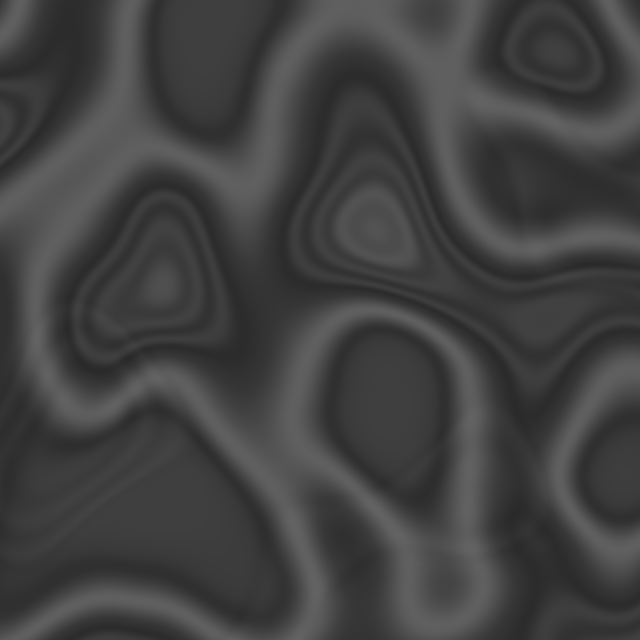
This texture is drawn by a WebGL 1 fragment shader. Its source:

```glsl
precision highp float;
// Smoky grey relief: soft bright ridges with dark flanks, fading ripples and faint arcs.

uniform vec2 u_resolution;

const float TAU = 6.2831853;
const float CELLS = 3.6;           // main noise cells across the canvas
const float ECHO_CELLS = 2.8;      // cells of the faint arc layer
const float WARP = 0.16;           // bending of the main field, in cells
const float BASE_TONE = 0.222;
const float RIDGE_GAIN = 0.150;
const float RIDGE_WIDTH = 0.125;   // widths and levels are in field height
const float FLANK_GAIN = 0.040;
const float FLANK_LEVEL = 0.23;
const float FLANK_WIDTH = 0.075;
const float RIPPLE_GAIN = 0.026;
const float RIPPLE_PERIOD = 0.135;
const float DOME_GAIN = 0.110;
const float BASIN_GAIN = 0.025;
const float ECHO_GAIN = 0.009;
const float ECHO_PERIOD = 0.11;

float hash(vec2 p) {
    return fract(sin(dot(p, vec2(127.1, 311.7))) * 43758.5453);
}

// Height contributed by the random slope of one lattice corner
float cornerSlope(vec2 cell, vec2 offset) {
    float angle = TAU * hash(cell);
    return dot(vec2(cos(angle), sin(angle)), offset);
}

float gradientNoise(vec2 p) {
    vec2 cell = floor(p);
    vec2 f = p - cell;
    vec2 blend = f * f * f * (f * (f * 6.0 - 15.0) + 10.0);
    vec2 right = vec2(1.0, 0.0);
    vec2 up = vec2(0.0, 1.0);
    float low = mix(cornerSlope(cell, f), cornerSlope(cell + right, f - right), blend.x);
    float high = mix(cornerSlope(cell + up, f - up), cornerSlope(cell + 1.0, f - 1.0), blend.x);
    return mix(low, high, blend.y);
}

float bell(float x, float width) {
    float t = x / width;
    return exp(-t * t);
}

// Gently warped field whose zero level carries the ridges
float heightField(vec2 uv) {
    vec2 p = uv * CELLS + vec2(7.3, 2.6);
    vec2 bend = vec2(gradientNoise(p + 31.7), gradientNoise(p + 58.2));
    p += WARP * bend;
    return 1.2 * gradientNoise(p) + 0.5 * gradientNoise(p * 0.63 + 17.4);
}

// Grey profile across a ridge: rippled on the high side, smooth on the low side
float reliefTone(float h) {
    float distanceToRidge = abs(h);
    float tone = BASE_TONE + RIDGE_GAIN * bell(distanceToRidge, RIDGE_WIDTH);
    tone -= FLANK_GAIN * bell(distanceToRidge - FLANK_LEVEL, FLANK_WIDTH);
    float ripple = cos(TAU * (h - FLANK_LEVEL - 0.1) / RIPPLE_PERIOD);
    tone += RIPPLE_GAIN * ripple * smoothstep(0.16, 0.32, h);
    tone += DOME_GAIN * smoothstep(0.42, 0.72, h);
    tone += BASIN_GAIN * smoothstep(0.25, 0.55, -h);
    return tone;
}

// Faint thin contours that show only in patches
float echoArcs(vec2 uv) {
    float h = gradientNoise(uv * ECHO_CELLS + vec2(43.1, 19.8));
    float patchMask = smoothstep(0.08, 0.22, h);
    float contours = cos(TAU * h / ECHO_PERIOD);
    float crest = bell(h - 0.2, 0.022);
    return ECHO_GAIN * (patchMask * contours + crest);
}

void main() {
    vec2 uv = gl_FragCoord.xy / min(u_resolution.x, u_resolution.y);
    float tone = reliefTone(heightField(uv)) + echoArcs(uv);
    gl_FragColor = vec4(vec3(clamp(tone, 0.165, 0.40)), 1.0);
}
```
